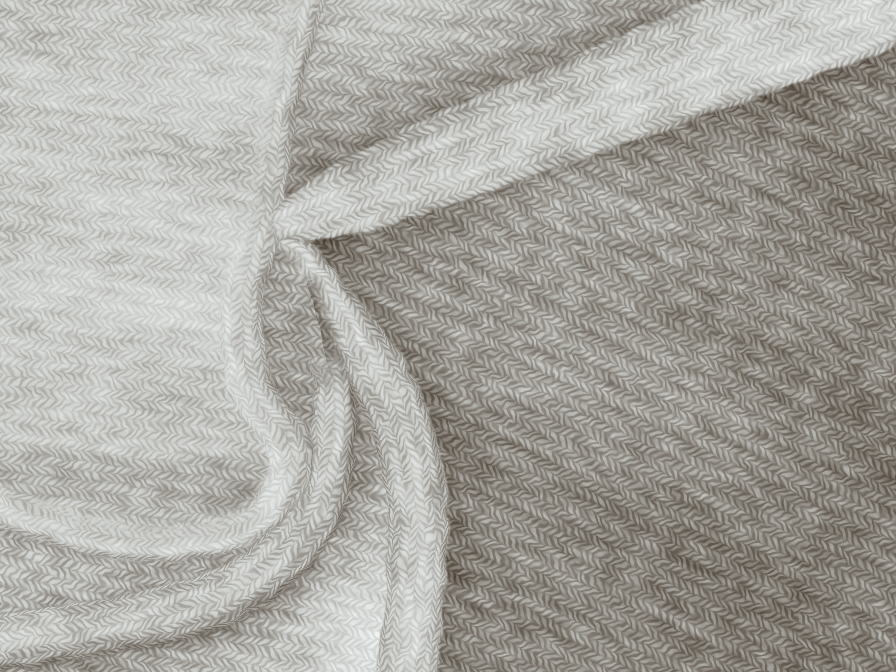
Write a Shadertoy shader that draws this texture.

```glsl
// Draws cream herringbone cloth gathered into a twisting set of soft folds.

vec2 rotate(vec2 p, float a) {
    return vec2(cos(a) * p.x - sin(a) * p.y, sin(a) * p.x + cos(a) * p.y);
}

vec2 gradient(vec2 cell) {
    float a = 6.2832 * fract(sin(dot(cell, vec2(127.1, 311.7))) * 43758.5);
    return vec2(cos(a), sin(a));
}

float noise(vec2 p) {
    vec2 i = floor(p), f = p - i, u = f * f * (3. - 2. * f), e = vec2(1, 0);
    float low = mix(dot(gradient(i), f), dot(gradient(i + e), f - e), u.x);
    float high = mix(dot(gradient(i + e.yx), f - e.yx), dot(gradient(i + 1.), f - 1.), u.x);
    return mix(low, high, u.y);
}

vec2 wobble(vec2 p) { return vec2(noise(p), noise(p + 19.)); }
float edge(float d) { return smoothstep(-.0035, .0035, d); }
float bell(float x) { return exp(-x * x); }
float shadow(float d, float reach) { return exp(-max(d, 0.) / reach); }

// Relief of the uneven herringbone yarns, centred near zero
float weave(vec2 grain) {
    vec2 q = grain + .005 * wobble(grain * 38.) + .004 * wobble(grain * 95.);
    float row = q.y / .0142, across = fract(row) - .5;
    float lean = mod(floor(row), 2.) * 2. - 1.;
    float thread = q.x / .0118 + lean * across * 1.2 + .4 * gradient(vec2(floor(row), 3)).x;
    float yarn = smoothstep(0., .85, .5 + .5 * cos(6.2832 * thread));
    float seam = smoothstep(.5, .25, abs(across));
    float thickness = .85 + .6 * noise(grain * vec2(55, 80));
    float slub = noise(grain * vec2(26, 70)) + .7 * noise(grain * vec2(8, 50));
    return .13 * (thickness * yarn * (.5 + .5 * seam) - .37) + .085 * slub;
}

vec2 spline(vec2 a, vec2 b, vec2 c, vec2 d, float t) {
    return b + .5 * t * (c - a + t * (2. * a - 5. * b + 4. * c - d + t * (3. * (b - c) + d - a)));
}

// Signed distance to a fold's spine and the length travelled along it
vec2 foldCoords(vec2 p, vec2 k[9]) {
    float nearest = 1e3, side = 1., travelled = 0., along = 0.;
    vec2 start = k[0];
    for (int i = 0; i < 32; i++) {
        int s = i / 4;
        vec2 end = spline(k[max(s - 1, 0)], k[s], k[s + 1], k[min(s + 2, 8)], float(i % 4 + 1) / 4.);
        vec2 span = end - start, v = p - start;
        float h = clamp(dot(v, span) / dot(span, span), 0., 1.), d = length(v - h * span);
        if (d < nearest) {
            nearest = d;
            side = span.x * v.y < span.y * v.x ? -1. : 1.;
            along = travelled + h * length(span);
        }
        travelled += length(span);
        start = end;
    }
    return vec2(nearest * side, along);
}

// Weave wrapped around a rounded fold
float wrapped(vec2 fold, float width) {
    return weave(vec2(fold.y, width * asin(clamp(fold.x / width, -.98, .98))));
}

void mainImage(out vec4 fragColor, in vec2 fragCoord) {
    vec2 p = fragCoord / iResolution.y, bumpy = p + .007 * wobble(p * 34.);

    // Spines: long lip, central roll and inner sweep
    vec2 lip = foldCoords(bumpy, vec2[9](vec2(.46, 1.035), vec2(.41, .844), vec2(.387, .67),
        vec2(.359, .557), vec2(.372, .427), vec2(.434, .319), vec2(.356, .219),
        vec2(.174, .201), vec2(-.035, .262)));
    vec2 roll = foldCoords(bumpy, vec2[9](vec2(.41, .644), vec2(.455, .612), vec2(.503, .54),
        vec2(.552, .46), vec2(.594, .375), vec2(.615, .288), vec2(.622, .201),
        vec2(.615, .097), vec2(.601, -.024)));
    vec2 sweep = foldCoords(bumpy, vec2[9](vec2(.47, .53), vec2(.496, .427), vec2(.495, .34),
        vec2(.475, .253), vec2(.425, .178), vec2(.345, .118), vec2(.243, .085),
        vec2(.122, .062), vec2(-.035, .04)));
    float lipWidth = .034, rollWidth = .022 + .024 * smoothstep(0., .3, roll.y);
    float sweepWidth = .028 + .014 * smoothstep(0., .4, sweep.y);

    // Lower and upper borders of the diagonal fold
    float x = max(p.x, .36);
    float under = .455 + .355 * x + .056 * exp(-(x - .396) * 13.);
    float over = .55 + .43 * x - .036 * exp(-(x - .408) * 14.);

    // Flat cloth on the left, with faint ripples
    float light = .745 + .05 * bell(2.4 * length(p - vec2(.22, .58)))
        + .07 * noise(rotate(p, .18) * vec2(2, 13))
        - .07 * bell((p.y - .31 + .12 * p.x) / .05) + .85 * weave(rotate(p, .12));

    // Hollow between the folds
    float inner = .755 - mix(.06, .16, step(0., sweep.x)) * shadow(abs(sweep.x) - sweepWidth, .035)
        - .07 * shadow(lip.x - lipWidth, .03) - .04 * smoothstep(.25, .5, p.y)
        + .12 * bell(10. * length(p - vec2(.55, .05))) + weave(rotate(p, .2));
    light = mix(light, inner, edge(lip.x));

    // Open cloth on the right and behind the diagonal fold
    float open = .715 - .14 * smoothstep(0., 1.15, p.x - .6 * p.y)
        - .11 * shadow(under - bumpy.y, .035) - .12 * shadow(roll.x - rollWidth, .06)
        + .07 * noise(rotate(p, .5) * vec2(2, 7)) + weave(rotate(p, .45));
    float behind = .68 + .09 * smoothstep(0., .22, p.y - over) - .09 * shadow(bumpy.y - over, .04)
        - .06 * shadow(lip.x - .02, .05) + .9 * weave(rotate(p, .14));
    open = mix(open, behind, edge(p.y - .5 * (under + over)));
    light = mix(light, open, edge(lip.x) * max(edge(roll.x), edge(p.y - under)));

    // Rounded folds, from back to front
    float n = sweep.x / sweepWidth;
    float shade = .765 - .14 * n * n - .05 * n + wrapped(sweep, sweepWidth);
    light = mix(light, shade, edge(sweepWidth - abs(sweep.x)) * smoothstep(.03, .13, sweep.y));

    n = roll.x / rollWidth;
    shade = .775 - .13 * n * n + .05 * smoothstep(.3, 0., p.y) + wrapped(roll, rollWidth);
    float blend = mix(.03, .004, smoothstep(.1, .3, roll.y));
    light = mix(light, shade, edge(rollWidth - roll.x) * smoothstep(0., blend, roll.x + rollWidth));

    n = lip.x / lipWidth;
    blend = .006 + .04 * smoothstep(.1, .24, abs(p.y - .43));
    shade = .77 + .07 * bell((n - mix(-.65, .5, smoothstep(.32, .22, p.y))) / .4)
        - .12 * n * n * smoothstep(-.2, .4, n) + .9 * wrapped(lip, lipWidth);
    light = mix(light, shade, edge(lipWidth - lip.x) * smoothstep(0., blend, lip.x + lipWidth));

    // Diagonal fold in front
    float v = clamp((bumpy.y - under) / max(over - under, .02), 0., 1.);
    shade = .785 - .24 * (v - .35) * (v - .35) - .1 * exp(-v / .07) + .04 * smoothstep(.8, 1.3, p.x)
        + .06 * noise(rotate(p, -.36) * vec2(16, 9)) + weave(rotate(p, -.36));
    float diagonal = edge(bumpy.y - under) * edge(over - bumpy.y);
    light = mix(light, shade, diagonal * smoothstep(.385, .425, p.x));

    // Exposure with rolled-off highlights, then cool lights and warm shadows
    light = .69 + 1.4 * (light - .705);
    light -= .55 * max(light - .79, 0.);
    float depth = .83 - light;
    fragColor = vec4(clamp(vec3(light, light + .01 - .1 * depth, light - .17 * depth), 0., 1.), 1);
}
```
